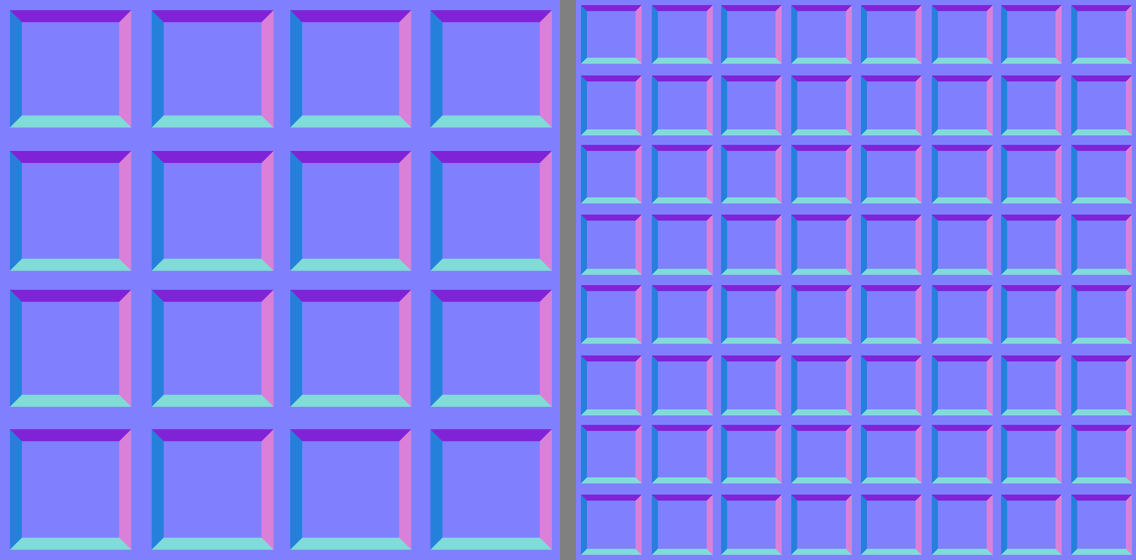
Left: one tile. Right: repeated 2 by 2.
A three.js fragment shader for this texture map:

```glsl
// Tangent-space normal map of a 4 by 4 grid of bevelled square panels.
// Each cell picks its slightly uneven panel bounds; the nearest panel side
// selects a slope colour, with mitred corners and a flat face and gutter.

varying vec2 vUv;

const float CELLS = 4.0;
const float BEVEL = 0.0215;
const float SOFT = 0.0012;   // edge smoothing width

const vec3 FLAT_NORMAL = vec3(0.502, 0.502, 1.0);
const vec3 LEFT_SLOPE = vec3(0.145, 0.502, 0.86);
const vec3 RIGHT_SLOPE = vec3(0.86, 0.502, 0.85);
const vec3 TOP_SLOPE = vec3(0.502, 0.137, 0.845);
const vec3 BOTTOM_SLOPE = vec3(0.502, 0.862, 0.845);

// Panel bounds per column (left to right) and per row (bottom to top)
const vec4 COLUMN_START = vec4(0.0176, 0.2708, 0.5182, 0.7686);
const vec4 COLUMN_END = vec4(0.2344, 0.4885, 0.7344, 0.9855);
const vec4 ROW_START = vec4(0.0184, 0.2736, 0.5165, 0.7723);
const vec4 ROW_END = vec4(0.2335, 0.4826, 0.7305, 0.9818);

// Component of v at a whole-number index
float pick(vec4 v, float index) {
  return dot(v, vec4(equal(vec4(0.0, 1.0, 2.0, 3.0), vec4(index))));
}

// Smoothed test for a positive signed distance
float inside(float distance) {
  return smoothstep(-SOFT, SOFT, distance);
}

// Normal colour at p for a panel spanning low to high
vec3 bevelledPanel(vec2 p, vec2 low, vec2 high, float bevel) {
  vec2 fromLow = p - low;
  vec2 fromHigh = high - p;
  vec2 nearest = min(fromLow, fromHigh);
  float depth = min(nearest.x, nearest.y);

  // Slope colours, split along the diagonal mitres
  vec3 sideSlope = mix(LEFT_SLOPE, RIGHT_SLOPE, step(fromHigh.x, fromLow.x));
  vec3 endSlope = mix(BOTTOM_SLOPE, TOP_SLOPE, step(fromHigh.y, fromLow.y));
  float mitre = inside((nearest.x - nearest.y) * 0.7071);
  vec3 slope = mix(sideSlope, endSlope, mitre);

  // The slope fills only the band between rim and face
  float band = inside(depth) * inside(bevel - depth);
  return mix(FLAT_NORMAL, slope, band);
}

void main() {
  vec2 uv = fract(vUv);
  vec2 cell = floor(uv * CELLS);
  vec2 low = vec2(pick(COLUMN_START, cell.x), pick(ROW_START, cell.y));
  vec2 high = vec2(pick(COLUMN_END, cell.x), pick(ROW_END, cell.y));
  gl_FragColor = vec4(bevelledPanel(uv, low, high, BEVEL), 1.0);
}
```
